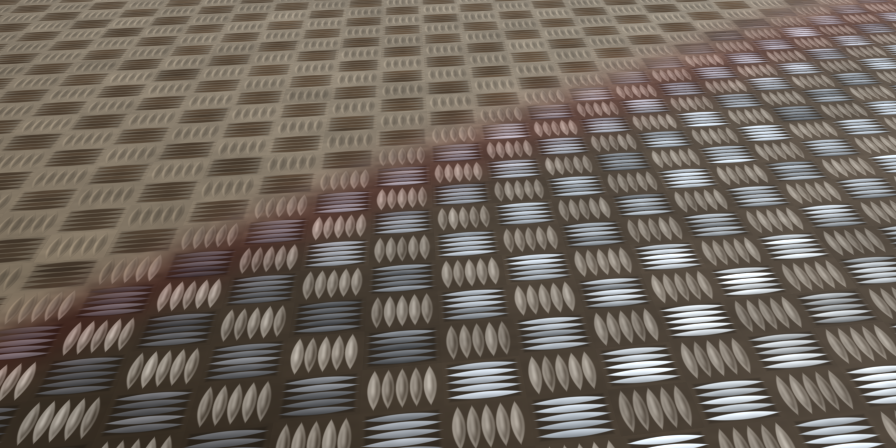
This texture is drawn by a Shadertoy shader. Its source:

```glsl
// Perspective of the floor, in canvas heights
const float HORIZON = 1.682;
const float AXIS_X = 0.898;
const float COLUMN_WIDTH = 0.118;
const float ROW_SCALE = 24.66;
const float ROW_PHASE = 16.94;
const float ROW_SHEAR = 0.18;

// Raised bars, in cells
const float BAR_PITCH = 0.172;
const float BAR_LENGTH = 0.45;
const float UPRIGHT_WIDTH = 0.080;
const float FLAT_WIDTH = 0.074;
const float RIM_WIDTH = 0.022;

// Colours
const vec3 SUNLIT_LOW = vec3(0.49, 0.44, 0.37);
const vec3 SUNLIT_HIGH = vec3(0.61, 0.58, 0.53);
const vec3 SUNLIT_GROOVE = vec3(0.26, 0.21, 0.16);
const vec3 SHADE_NEAR = vec3(0.21, 0.175, 0.135);
const vec3 SHADE_FAR = vec3(0.43, 0.39, 0.35);
const vec3 RIM_COLOUR = vec3(0.62, 0.59, 0.55);
const vec3 STEEL_DIM = vec3(0.37, 0.37, 0.38);
const vec3 STEEL_BRIGHT = vec3(0.68, 0.72, 0.76);
const vec3 GLINT_COLOUR = vec3(0.92, 0.94, 0.95);
const vec3 EDGE_TINT = vec3(0.035, -0.030, -0.020);
const float WEAR = 0.16;

float hash(vec2 p) {
    return fract(sin(dot(p, vec2(127.1, 311.7))) * 43758.5453);
}

float noise(vec2 p) {
    vec2 i = floor(p), f = fract(p);
    f = f * f * (3.0 - 2.0 * f);
    return mix(mix(hash(i), hash(i + vec2(1, 0)), f.x),
               mix(hash(i + vec2(0, 1)), hash(i + vec2(1, 1)), f.x), f.y);
}

// Pointed oval: x runs across, y along; negative inside
float lens(vec2 q, float halfWidth) {
    float t = q.y / BAR_LENGTH;
    return abs(q.x) - halfWidth * (1.0 - t * t);
}

vec3 floorColour(vec2 p, float pixel) {
    // Project onto the plate
    float depth = HORIZON - p.y;
    vec2 plate;
    plate.x = (p.x - AXIS_X) / (COLUMN_WIDTH * depth);
    plate.y = ROW_SCALE / depth - ROW_PHASE - ROW_SHEAR * plate.x;
    vec2 footprint = pixel * vec2(1.0 / (COLUMN_WIDTH * depth), ROW_SCALE / (depth * depth));

    // Alternate flat and upright groups of five bars
    vec2 cell = floor(plate + 0.5);
    vec2 q = plate - cell;
    bool upright = mod(cell.x + cell.y, 2.0) > 0.5;
    if (!upright) {
        q = q.yx;
        footprint = footprint.yx;
    }
    float index = clamp(floor(q.x / BAR_PITCH + 0.5), -2.0, 2.0);
    vec2 local = vec2(q.x - index * BAR_PITCH, q.y);
    float halfWidth = upright ? UPRIGHT_WIDTH : FLAT_WIDTH;
    float edge = lens(local, halfWidth);
    float soft = footprint.x * 0.6 + footprint.y * 0.2;
    float bar = smoothstep(soft, -soft, edge);
    float pad = smoothstep(0.46, 0.40, max(abs(q.x), abs(q.y)));
    bar = mix(bar, pad * 0.65, smoothstep(0.45, 1.1, footprint.x / BAR_PITCH));
    float across = clamp(local.x / halfWidth, -1.0, 1.0);

    // Variation between groups, bars and patches of floor
    float cellTone = hash(cell) - 0.5;
    float barTone = hash(cell * 5.0 + index) - 0.5;
    float grime = noise(plate * 1.3) * 0.6 + noise(plate * 7.0) * 0.4 - 0.5;

    // Sunlight falls behind a soft, curved diagonal
    float border = p.y - 0.245 - 0.47 * p.x + 0.0384 * p.x * p.x;
    float sun = smoothstep(-0.055, 0.065, border + 0.03 * grime);
    float lift = clamp(0.75 * p.y + 0.25 * p.x - 0.3, 0.0, 1.0);
    vec3 sunlit = mix(SUNLIT_LOW, SUNLIT_HIGH, lift);
    vec3 shade = mix(SHADE_NEAR, SHADE_FAR, clamp(0.28 * p.x + 0.45 * p.y - 0.12, 0.0, 1.0));

    if (upright) {
        // Hollow-looking lobes with bright rims
        float rim = 1.0 - smoothstep(0.0, RIM_WIDTH + soft, abs(edge + RIM_WIDTH * 0.8));
        float core = smoothstep(0.7, 0.0, abs(across + 0.15)) * smoothstep(0.38, 0.1, abs(q.y - 0.08));
        float lobe = 0.45 + 0.55 * core - 0.3 * across + 0.5 * barTone;
        shade = mix(shade, mix(shade, RIM_COLOUR, lobe), bar);
        shade = mix(shade, RIM_COLOUR, rim * bar * (0.6 - 0.25 * across));
        sunlit = mix(sunlit, sunlit * (0.83 - 0.17 * across), bar);
        sunlit = mix(sunlit, sunlit * 1.3, rim * bar * 0.7);
    } else {
        // Thin bars: dark against the sun, reflecting sky in the shade
        float glare = smoothstep(0.2, 1.7, p.x + 0.35 * p.y);
        vec2 away = (p - vec2(1.78, 0.28)) / vec2(0.45, 0.25);
        float glint = exp(-dot(away, away));
        vec3 steel = mix(STEEL_DIM, STEEL_BRIGHT, glare);
        steel = mix(steel, GLINT_COLOUR, glint * 0.8);
        steel *= 0.95 + 0.22 * across + 0.35 * barTone + 0.25 * cellTone;
        shade = mix(shade * (1.0 - 0.22 * pad), steel, bar);
        sunlit = mix(sunlit * (1.0 - 0.16 * pad), SUNLIT_GROOVE * (1.0 + 0.3 * barTone + 0.5 * lift), bar * 0.92);
    }

    // Join light and shade, then add tint and wear
    vec3 colour = mix(shade, sunlit, sun);
    float band = (border + 0.035) / 0.07;
    colour += EDGE_TINT * exp(-band * band);
    return colour * (1.0 + WEAR * (grime + 0.5 * cellTone));
}

void mainImage(out vec4 fragColor, in vec2 fragCoord) {
    float pixel = 1.0 / iResolution.y;
    vec3 total = vec3(0.0);
    for (int i = 0; i < 4; i++) {
        vec2 offset = vec2(i % 2, i / 2) * 0.5 - 0.25;
        total += floorColour((fragCoord + offset) * pixel, pixel);
    }
    fragColor = vec4(clamp(total * 0.25, 0.0, 1.0), 1.0);
}
```
